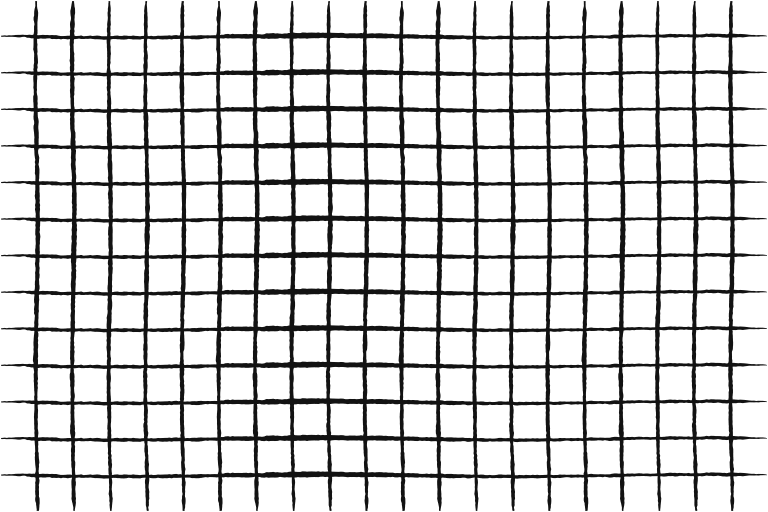
Write a Shadertoy shader that draws this pattern.

```glsl
// Hand-inked square grid: rough brush strokes crossing on white paper.
#define CELLS vec2(21.0, 14.0)
#define INK vec3(0.07)
#define PAPER vec3(1.0)
#define ROW_WIDTH 0.082
#define ROW_SWELL 0.058
#define COLUMN_WIDTH 0.098
#define COLUMN_SWELL 0.022
#define WOBBLE 0.028
#define ROUGHNESS 0.034
#define BRISTLE_FREQ 6.0

float hash(vec2 p) {
    return fract(sin(dot(p, vec2(127.1, 311.7))) * 43758.5453);
}

// One-dimensional value noise in -0.5..0.5, with a seed per edge.
float noise(float t, float seed) {
    float i = floor(t), f = fract(t);
    f = f * f * (3.0 - 2.0 * f);
    return mix(hash(vec2(i, seed)), hash(vec2(i + 1.0, seed)), f) - 0.5;
}

// Ragged brush edge: a slow drift, bristle marks and fine grain.
float edgeNoise(float t, float seed) {
    return 0.5 * noise(t * 1.7, seed)
         + 0.6 * noise(t * BRISTLE_FREQ, seed + 7.0)
         + 0.4 * noise(t * BRISTLE_FREQ * 2.7, seed + 13.0);
}

float bump(float t, float centre, float spread) {
    float d = (t - centre) / spread;
    return exp(-d * d);
}

// Ink coverage at offset "across" from a stroke's centre, "along" its length.
float stroke(float across, float along, float len, float width,
             float taper, float tip, float seed, vec2 pixel) {
    float toEnd = min(along, len - along) - 0.03;
    width *= mix(tip, 1.0, smoothstep(0.0, taper, toEnd));
    float upper = 0.5 * width + ROUGHNESS * edgeNoise(along, seed);
    float lower = 0.5 * width + ROUGHNESS * edgeNoise(along, seed + 31.0);
    float inside = min(upper - across, lower + across);
    return clamp(0.5 + inside / pixel.x, 0.0, 1.0)
         * clamp(0.5 + toEnd / pixel.y, 0.0, 1.0);
}

void mainImage(out vec4 fragColor, in vec2 fragCoord) {
    vec2 p = fragCoord / iResolution.xy * CELLS;
    vec2 pixel = CELLS / iResolution.xy;

    // Gentle bends shared by all parallel strokes.
    vec2 bend = WOBBLE * vec2(cos((p.y - 8.0) * 0.75), cos((p.x - 8.7) * 0.6));
    vec2 q = p - bend;
    vec2 line = clamp(floor(q + 0.5), vec2(1.0), CELLS - 1.0);
    vec2 across = q - line;

    // Rows repeat one stroke, heaviest left of centre.
    float rowWidth = ROW_WIDTH + ROW_SWELL * bump(p.x, 8.8, 3.3);
    float row = stroke(across.y, p.x, CELLS.x, rowWidth, 1.1, 0.4, 3.0, pixel.yx);

    // Columns cycle through five strokes of slightly different weight.
    float kind = mod(line.x, 5.0);
    float columnWidth = COLUMN_WIDTH + COLUMN_SWELL * bump(p.y, 8.0, 3.2)
                      + 0.012 * (1.0 - step(0.5, abs(kind - 2.0)));
    float column = stroke(across.x, p.y, CELLS.y, columnWidth, 0.3, 0.5,
                          50.0 + kind, pixel);

    float ink = 1.0 - (1.0 - row) * (1.0 - column);
    fragColor = vec4(mix(PAPER, INK, ink), 1.0);
}
```
